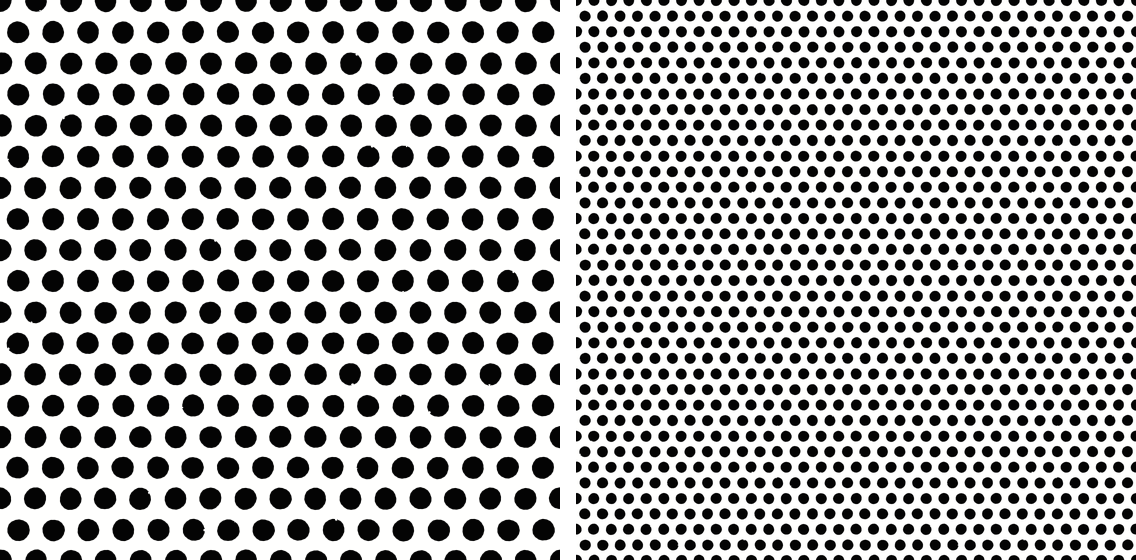
Left, the tile; right, the same tile 2 across and 2 down.
Reproduce this pattern procedurally as a Shadertoy shader.

```glsl
// Staggered black ink dots on white paper, with slightly uneven rims, that tile seamlessly.

const float TAU = 6.2831853;
const vec2 GRID = vec2(16.0, 18.0);   // dots across, rows down

vec3 hash3(vec2 p) {
    vec3 q = fract(vec3(p.xyx) * vec3(0.1031, 0.1030, 0.0973) + 0.37);
    q += dot(q, q.yxz + 33.33);
    return fract((q.xxy + q.yzz) * q.zyx);
}

// Signed distance to one dot with a wavering, faintly ragged rim
float inkDot(vec2 p, vec3 seed) {
    float angle = atan(p.y, p.x);
    vec3 phase = TAU * seed;
    float wobble = 0.00035 * sin(2.0 * angle + phase.x)
                 + 0.00025 * sin(3.0 * angle + phase.y)
                 + 0.00015 * sin(7.0 * angle + phase.z)
                 + 0.00012 * sin(17.0 * angle + phase.x + phase.y);
    return length(p) - 0.0195 - wobble;
}

void mainImage(out vec4 fragColor, in vec2 fragCoord) {
    vec2 uv = fragCoord / iResolution.xy;
    float pixel = 1.0 / min(iResolution.x, iResolution.y);

    // Brick-like lattice: odd rows move by half a step
    vec2 grid = (uv - vec2(0.001, -0.0023)) * GRID;
    float row = floor(grid.y + 0.5);
    grid.x -= 0.5 * mod(row, 2.0);
    vec2 cell = vec2(floor(grid.x + 0.5), row);
    vec2 id = mod(cell, GRID);
    vec2 p = (grid - cell) / GRID;

    // Small drift of whole rows and of single dots
    vec3 seed = hash3(id + 3.0);
    p -= 0.0018 * (hash3(vec2(id.y, 41.0)).xy - 0.5);
    p -= 0.0010 * (hash3(id + 67.0).xy - 0.5);
    float d = inkDot(p, seed);

    // A few dots have a tiny nick in the rim
    vec3 wear = hash3(id + 113.0);
    float nickAngle = TAU * wear.y;
    vec2 nick = 0.0195 * vec2(cos(nickAngle), sin(nickAngle));
    float nickSize = mix(0.0012, 0.0025, wear.z);
    if (wear.x > 0.92) d = max(d, nickSize - length(p - nick));

    float paper = smoothstep(-0.7 * pixel, 0.7 * pixel, d);
    vec3 color = mix(vec3(0.015), vec3(1.0, 1.0, 0.995), paper);
    fragColor = vec4(color, 1.0);
}
```
